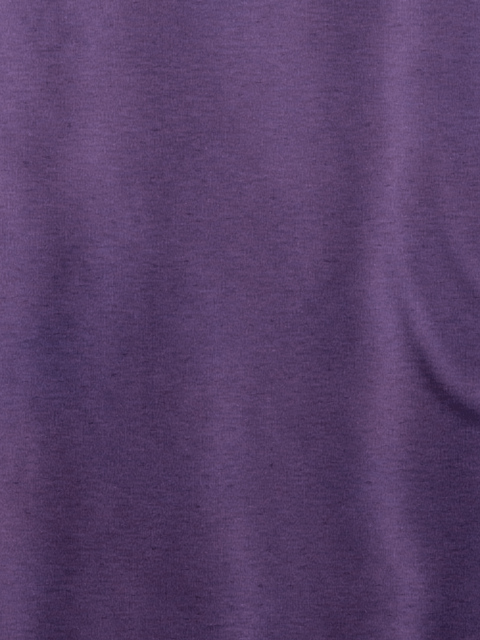
Reproduce this texture procedurally as a WebGL 1 fragment shader.

```glsl
precision highp float;
// Purple jersey cloth hanging in soft vertical folds.
// Gaussian ridges and curved creases shade the cloth; stretched gradient
// noise adds slanted rumples, heathered yarn streaks and fine knit ribs.
uniform vec2 u_resolution;

#define MID_COLOR vec3(0.341, 0.252, 0.410)
#define SHADE_STEP vec3(0.100, 0.085, 0.104)
#define FOLD_DEPTH 0.92
#define TOP_LIGHT 0.85
#define CREASE_DEPTH 0.95
#define RUMPLE_DEPTH 0.34
#define STREAK_DEPTH 0.46
#define GRAIN_DEPTH 0.78
#define WALES 250.0
#define TINT_DEPTH 0.016

vec2 hashGradient(vec2 cell) {
  vec2 h = vec2(dot(cell, vec2(127.1, 311.7)), dot(cell, vec2(269.5, 183.3)));
  return fract(sin(h) * 43758.55) * 2.0 - 1.0;
}

// Gradient noise, roughly -0.7 to 0.7
float noise(vec2 p) {
  vec2 i = floor(p), f = fract(p);
  vec2 w = f * f * f * (f * (f * 6.0 - 15.0) + 10.0);
  vec2 e = vec2(0.0, 1.0);
  float low = mix(dot(hashGradient(i), f),
                  dot(hashGradient(i + e.yx), f - e.yx), w.x);
  float high = mix(dot(hashGradient(i + e.xy), f - e.xy),
                   dot(hashGradient(i + e.yy), f - e.yy), w.x);
  return mix(low, high, w.y);
}

float fbm(vec2 p) {
  float sum = 0.0, gain = 1.0;
  for (int k = 0; k < 3; k++) {
    sum += gain * noise(p);
    p = p * 2.03 + 17.3;
    gain *= 0.5;
  }
  return sum;
}

float ridge(float x, float center, float width) {
  float d = (x - center) / width;
  return exp(-d * d);
}

// Long vertical folds; t runs from 0 at the bottom to 1 at the top
float folds(float x, float t) {
  float upper = smoothstep(0.4, 0.8, t);
  float lower = 1.0 - smoothstep(0.3, 0.6, t);
  float s = 0.75 * upper * ridge(x, 0.20 + 0.25 * (1.0 - t) * (1.0 - t), 0.07);
  s += 0.85 * ridge(x, 0.81 + 0.12 * (t - 0.45) * (t - 0.45), 0.045);
  s += 0.60 * lower * ridge(x, 0.50 - 0.09 * t, 0.050);
  s += 0.70 * ridge(x, 0.0, 0.08);
  s += 0.35 * upper * ridge(x, 0.58, 0.16);
  s -= 0.50 * ridge(x, 0.12, 0.06) * (1.0 - 0.5 * upper);
  s -= 0.30 * ridge(x, 0.34, 0.09);
  s -= 0.45 * ridge(x, 0.72, 0.06);
  s -= 0.60 * lower * ridge(x, 0.95, 0.09);
  return s - 0.06;
}

// Shadow that drops steeply, then levels out, with a lit lip above it
float crease(vec2 p) {
  float fall = 0.19 * exp(-max(p.x - 0.85, -0.06) / 0.075);
  float slope = fall / 0.075;
  float d = (p.y - 0.44 - fall) / sqrt(1.0 + slope * slope);
  float mask = smoothstep(0.79, 0.90, p.x);
  return mask * (0.75 * ridge(d, 0.045, 0.028) - ridge(d, 0.0, 0.018));
}

// Soft dents slanting both ways, with a few short, crisp wrinkles
float rumples(vec2 p) {
  vec2 slant = vec2(p.x + 0.45 * p.y, p.y - 0.45 * p.x);
  vec2 counter = vec2(p.x - 0.6 * p.y, p.y + 0.6 * p.x);
  float broad = fbm(p * vec2(6.0, 2.6) + 13.0);
  float dents = fbm(slant * vec2(15.0, 9.0) + 41.0);
  float wrinkles = noise(slant * vec2(36.0, 17.0) + 83.0)
                 + noise(counter * vec2(38.0, 18.0) + 67.0);
  float patches = smoothstep(-0.15, 0.35, noise(p * 4.0 + 29.0));
  return broad + 0.7 * dents + 0.85 * patches * wrinkles;
}

// Knit detail: patchy heather, fine ribs, sparse dark slubs and pale flecks
float knit(vec2 p) {
  float patches = 0.8 + 0.8 * noise(p * vec2(7.0, 12.0) + 37.0);
  float streaks = noise(p * vec2(24.0, 130.0)) + 0.8 * noise(p * vec2(65.0, 185.0) + 9.0);
  float grain = noise(p * vec2(WALES, 0.8 * WALES) + 31.0);
  float wales = noise(p * vec2(WALES, 0.3 * WALES) + 53.0);
  float slubs = smoothstep(0.32, 0.52, noise(p * vec2(45.0, 120.0) + 71.0));
  float flecks = smoothstep(0.34, 0.54, noise(p * vec2(120.0, 140.0) + 97.0));
  return STREAK_DEPTH * (patches + 0.2) * streaks
       + GRAIN_DEPTH * (grain + 0.55 * wales) - 0.55 * slubs + 0.5 * flecks;
}

void main() {
  vec2 p = gl_FragCoord.xy / u_resolution.x;
  float t = gl_FragCoord.y / u_resolution.y;

  // Gentle bends keep the folds irregular
  float bend = 0.04 * fbm(p * vec2(3.0, 3.5) + 5.0);
  float shade = TOP_LIGHT * (t - 0.5) + FOLD_DEPTH * folds(p.x + bend, t);
  vec2 bent = p + 0.4 * bend;
  shade += CREASE_DEPTH * (crease(bent) + 0.45 * crease(bent - vec2(0.08, 0.19)));
  shade += RUMPLE_DEPTH * rumples(p) + knit(p);

  // Slow drift between bluish and reddish purple
  float tint = TINT_DEPTH * (fbm(p * 2.5 + 23.0) + 0.8 * noise(p * vec2(30.0, 90.0) + 61.0));
  vec3 color = MID_COLOR + SHADE_STEP * clamp(shade, -1.5, 1.8);
  color += tint * vec3(1.0, 0.0, -0.8);
  gl_FragColor = vec4(color, 1.0);
}
```
